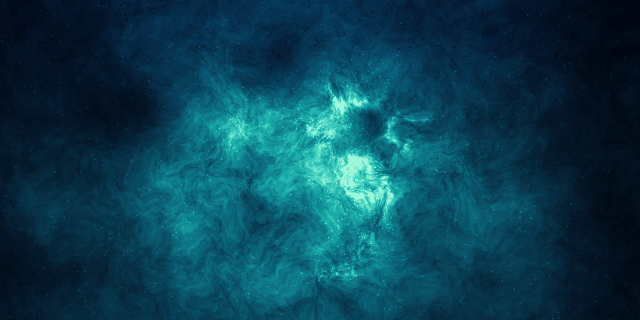
Write a Shadertoy shader that draws this background.

```glsl
#define BASE_LIGHT 1.25
#define TOP_FADE 0.3
#define CLOUD_GAIN 1.0
#define MOTTLE_GAIN 1.7
#define WARP 0.045
#define STRAND_WIDTH 0.014
#define STRAND_GAIN 1.7
#define STAR_LAYERS 3
#define STAR_GAIN 1.8
#define DUST_GAIN 0.8
#define TOP_TINT vec3(0.85, 0.90, 1.06)

// Ramp from shadow to highlight, one colour per unit of light
const vec3 RAMP[8] = vec3[8](
    vec3(0.00, 0.03, 0.07), vec3(0.02, 0.10, 0.17),
    vec3(0.03, 0.24, 0.33), vec3(0.04, 0.38, 0.46),
    vec3(0.06, 0.51, 0.56), vec3(0.10, 0.67, 0.66),
    vec3(0.29, 0.84, 0.77), vec3(0.62, 0.97, 0.86));

// Glows and hollows: centre, radius, strength
const vec4 GLOWS[12] = vec4[12](
    vec4(0.92, 0.45, 0.48, 3.0), vec4(0.65, 0.52, 0.24, 0.9),
    vec4(1.38, 0.50, 0.09, 0.8), vec4(1.06, 0.50, 0.13, 1.6),
    vec4(1.06, 0.67, 0.06, 1.5), vec4(1.18, 0.43, 0.09, 0.9),
    vec4(0.42, 0.64, 0.15, -1.6), vec4(0.88, 0.80, 0.11, -1.3),
    vec4(0.78, 0.32, 0.08, -1.5), vec4(1.16, 0.60, 0.07, -1.7),
    vec4(0.13, 0.37, 0.20, 0.8), vec4(1.55, 0.36, 0.20, 0.8));

// Bright strands: start and end of each segment
const vec4 STRANDS[11] = vec4[11](
    vec4(1.32, 0.63, 1.28, 0.55), vec4(1.28, 0.55, 1.22, 0.51),
    vec4(1.22, 0.51, 1.12, 0.50), vec4(1.22, 0.51, 1.19, 0.42),
    vec4(1.19, 0.42, 1.22, 0.35), vec4(1.22, 0.35, 1.16, 0.26),
    vec4(1.16, 0.26, 1.12, 0.19), vec4(1.10, 0.16, 1.00, 0.14),
    vec4(1.02, 0.72, 1.06, 0.66), vec4(1.06, 0.66, 1.20, 0.69),
    vec4(0.95, 0.60, 1.05, 0.50));

vec2 hash2(vec2 p) {
    vec3 h = fract(p.xyx * vec3(0.1031, 0.1030, 0.0973));
    h += dot(h, h.yzx + 33.33);
    return fract((h.xx + h.yz) * h.zy);
}

// Cellular noise: distance to the nearest seed and a random value of it
vec2 cells(vec2 p) {
    vec2 home = floor(p), nearest = vec2(8.0, 0.0);
    for (int y = -1; y <= 1; y++)
    for (int x = -1; x <= 1; x++) {
        vec2 cell = home + vec2(x, y);
        vec2 seed = hash2(cell + 50.0);
        float d = length(cell + seed - p);
        if (d < nearest.x) nearest = vec2(d, hash2(cell + 171.0).x);
    }
    return nearest;
}

// Layered sines, each octave turned and bent by the one before
float clouds(vec2 p) {
    float sum = 0.0, gain = 0.5;
    for (int i = 0; i < 5; i++) {
        p = mat2(0.8, 0.6, -0.6, 0.8) * p * 1.75 + sin(p.yx * 1.3 + float(i));
        sum += gain * sin(p.x) * sin(p.y);
        gain *= 0.52;
    }
    return sum;
}

// Layered cells, alternating puffs and veins
float mottle(vec2 p) {
    float sum = 0.0, gain = 1.0;
    for (int i = 0; i < 5; i++) {
        sum += gain * (0.42 - cells(p).x);
        p = mat2(0.8, 0.6, -0.6, 0.8) * p * 2.1 + 0.25 * sin(p.yx * 3.0) + 17.0;
        gain *= i == 0 ? -0.8 : -0.85;
    }
    return sum;
}

float segmentDistance(vec2 p, vec2 a, vec2 b) {
    vec2 ab = b - a;
    return length(p - a - ab * clamp(dot(p - a, ab) / dot(ab, ab), 0.0, 1.0));
}

void mainImage(out vec4 fragColor, in vec2 fragCoord) {
    vec2 p = fragCoord / iResolution.y;
    p.x += 1.0 - 0.5 * iResolution.x / iResolution.y;
    float pixel = 1.0 / iResolution.y;
    vec2 bend = vec2(clouds(p * 7.0), clouds(p * 7.0 + 9.0));
    vec2 ripple = vec2(clouds(p * 24.0 + 4.0), clouds(p * 24.0 + 13.0));
    vec2 q = p + WARP * bend + 0.2 * WARP * ripple;

    // Broad light and darkened sides
    float light = BASE_LIGHT - TOP_FADE * p.y;
    for (int i = 0; i < 12; i++) {
        vec2 d = (q - GLOWS[i].xy) / GLOWS[i].z;
        light += GLOWS[i].w * exp(-dot(d, d));
    }
    light -= 0.8 * smoothstep(1.6, 1.95, q.x) + 0.7 * smoothstep(0.45, 0.0, q.x);
    float heart = smoothstep(1.3, 4.3, light);

    // Clouds and mottling
    float cloud = clouds(p * 5.0 + 3.0);
    float texture1 = mottle(q * 6.0 + 2.0);
    light += CLOUD_GAIN * (0.35 + 0.65 * heart) * cloud;
    light += MOTTLE_GAIN * (0.25 + 0.75 * heart) * texture1;

    // Strands with two curled loops
    vec2 s = p + 0.45 * WARP * bend + 0.35 * WARP * ripple;
    float strand = abs(length((s - vec2(1.265, 0.595)) * vec2(1.0, 0.8)) - 0.04);
    strand = min(strand, abs(length(s - vec2(1.14, 0.44)) - 0.06));
    for (int i = 0; i < 11; i++)
        strand = min(strand, segmentDistance(s, STRANDS[i].xy, STRANDS[i].zw));
    float halo = exp(-strand / (STRAND_WIDTH * 3.0));
    float core = exp(-strand / STRAND_WIDTH);
    light += STRAND_GAIN * (core + 0.35 * halo) * max(0.75 + 1.3 * texture1, 0.0);

    // Scattered stars, thickest near the strands, and dark dust
    float crowd = 0.03 + (0.16 * heart + 0.3 * halo) * smoothstep(-0.3, 0.4, cloud);
    for (int i = 0; i < STAR_LAYERS; i++) {
        float scale = 45.0 + 34.0 * float(i);
        vec2 star = cells(p * scale + 31.0 * float(i));
        float size = 0.0008 + 0.0014 * fract(star.y * 57.0);
        float dotMask = 1.0 - smoothstep(size - pixel * 0.5, size + pixel * 0.7, star.x / scale);
        light += STAR_GAIN * dotMask * step(star.y, crowd) * fract(star.y * 91.0);
        light -= DUST_GAIN * dotMask * step(0.975, star.y) * smoothstep(0.3, 0.8, p.y);
    }

    // Colour from light
    vec3 color = RAMP[0];
    for (int i = 1; i < 8; i++)
        color = mix(color, RAMP[i], clamp(light - float(i - 1), 0.0, 1.0));
    color *= mix(vec3(1.0), TOP_TINT, smoothstep(0.5, 1.0, p.y) * (1.0 - heart));
    fragColor = vec4(color, 1.0);
}
```
